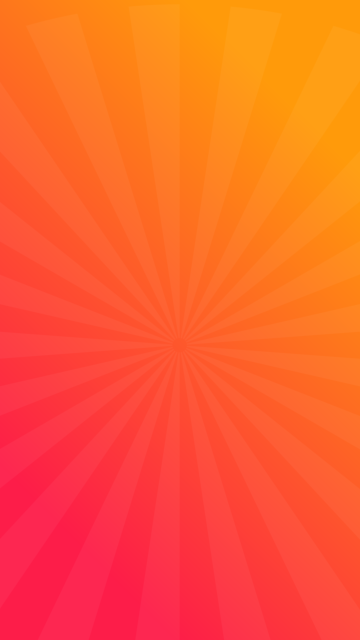
Reproduce this background procedurally as a Shadertoy shader.

```glsl
// Soft coverage of a shape from its signed distance (positive inside)
float coverage(float dist) {
    float pixel = 1.0 / iResolution.x;
    return smoothstep(-0.8 * pixel, 0.8 * pixel, dist);
}

// Evenly spaced wedges, counted counterclockwise from straight up
float sunburst(vec2 p, float rayCount) {
    float radius = length(p);
    float angle = atan(-p.x, p.y + 1e-6);
    float wedge = coverage(radius * sin(angle * rayCount) / rayCount);
    float hub = coverage(radius - 0.02);
    float rim = coverage(0.947 * (1.0 - length(p / vec2(1.22, 0.947))));
    return wedge * hub * rim;
}

void mainImage(out vec4 fragColor, in vec2 fragCoord) {
    // Canvas width is one unit
    vec2 uv = fragCoord / iResolution.x;
    float height = iResolution.y / iResolution.x;

    // Diagonal gradient, flat in the two far corners
    vec2 fromMiddle = uv - 0.5 * vec2(1.0, height);
    float blend = clamp(0.5 + 0.55 * (fromMiddle.x + fromMiddle.y), 0.0, 1.0);
    vec3 pink = vec3(0.992, 0.112, 0.285);
    vec3 orange = vec3(1.0, 0.605, 0.04);
    vec3 color = mix(pink, orange, blend);

    // Pale translucent rays
    vec2 burstCenter = vec2(0.499, 0.4606 * height);
    color = mix(color, vec3(1.0), 0.044 * sunburst(uv - burstCenter, 21.0));

    fragColor = vec4(color, 1.0);
}
```
